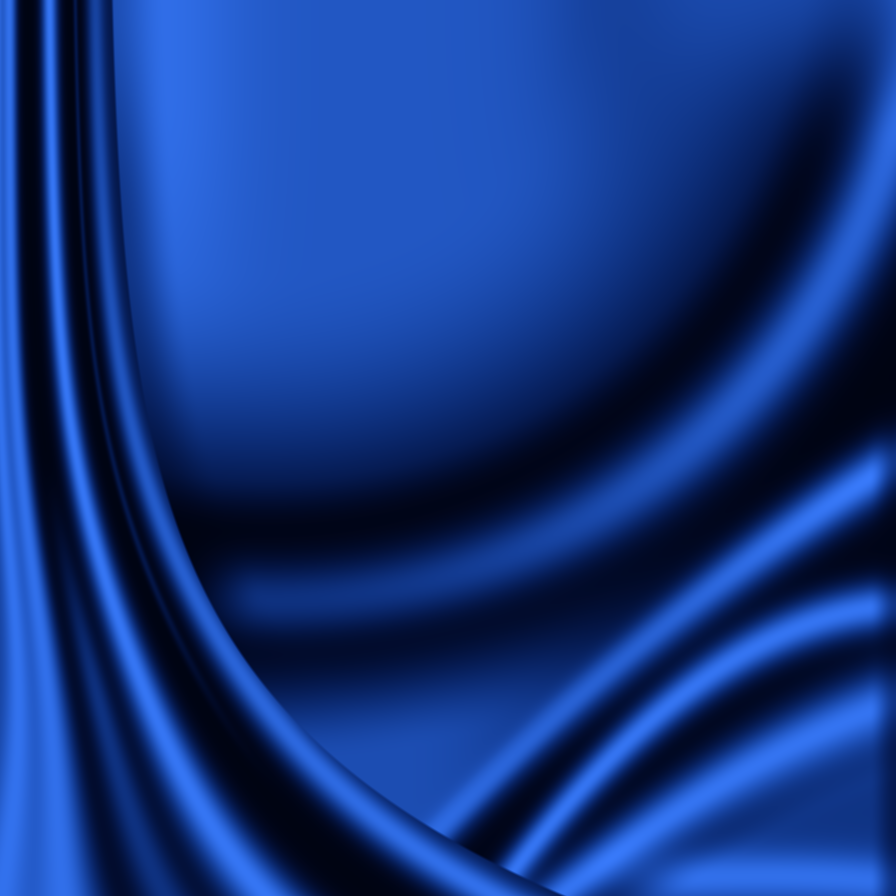
A WebGL 2 fragment shader for this background:

```glsl
#version 300 es
precision highp float;

#define ARC_CENTER vec2(0.30, 1.06)
#define ARC_RADIUS 0.73
#define ARC_SOFTNESS 0.042
#define SHEEN_TINT vec3(0.23, 0.49, 1.0)
#define SHEEN_CURVE vec3(2.05, 1.35, 1.0)
#define DRAPE_TOP 0.12
#define DRAPE_FLARE 0.51
#define DRAPE_DECAY 0.22
#define EDGE_BLUR 0.002

uniform vec2 u_resolution;
out vec4 fragColor;

float bump(float x, float center, float width) {
    float t = (x - center) / width;
    return exp(-t * t);
}

// Signed distance above a parabolic crease
float crease(vec2 p, vec2 start, float slope, float bend) {
    float u = p.x - start.x;
    float tangent = slope + 2.0 * bend * u;
    return (p.y - start.y - u * (slope + bend * u)) / sqrt(1.0 + tangent * tangent);
}

// Broad cloth with one sweeping circular ridge
float sweepingCloth(vec2 p) {
    float d = length(p - ARC_CENTER) - ARC_RADIUS;
    float rise = clamp((-0.06 - d) / 0.31, 0.0, 1.0);
    float glow = 0.73 * sin(1.5708 * rise) * smoothstep(0.0, 0.25, rise);
    glow -= 0.20 * bump(p.x, 0.71, 0.10) * smoothstep(0.6, 1.0, p.y) * rise;
    glow += 0.15 * bump(p.x, 0.18, 0.09) * smoothstep(0.4, 0.9, p.y);
    float corner = 0.66 * bump(p.y, 1.03, 0.12) * smoothstep(0.62, 0.92, p.x);
    float ridge = mix(0.45, 0.80, smoothstep(0.3, 1.0, p.x)) * smoothstep(0.19, 0.29, p.x);
    ridge *= 1.0 - 0.7 * smoothstep(0.84, 1.0, p.y);
    float lower = 0.66 * smoothstep(0.035, 0.18, d) * (1.0 - smoothstep(0.45, 0.92, p.x));
    return mix(glow, 1.0, corner) * (1.0 - 0.25 * corner)
        + ridge * bump(d, 0.0, ARC_SOFTNESS) + lower;
}

// Three fanned folds over dark cloth at the lower right
float fannedFolds(vec2 p, float behind) {
    float upper = crease(p, vec2(0.52, 0.092), 1.03, -0.44);
    float middle = crease(p, vec2(0.60, 0.0625), 1.236, -1.45);
    float lower = crease(p, vec2(0.65, 0.020), 0.755, -0.55);
    float spread = smoothstep(0.5, 1.0, p.x);
    float folds = mix(0.50, 0.95, spread) * bump(upper, 0.0, mix(0.018, 0.030, spread));
    folds += 0.90 * bump(middle, 0.0, mix(0.017, 0.028, spread));
    folds += 0.90 * bump(lower, 0.0, mix(0.024, 0.040, spread));
    folds += 0.45 * (1.0 - smoothstep(-0.08, -0.01, lower));
    folds += 0.42 * bump(p.y, 0.022 - 0.3 * (p.x - 0.85) * (p.x - 0.85), 0.03)
        * smoothstep(0.64, 0.78, p.x);
    folds *= 1.0 - 0.5 * smoothstep(0.97, 1.0, p.x);
    float cover = 1.0 - smoothstep(-0.015, 0.022, upper);
    return mix(behind, 0.02, cover) + folds;
}

// Gathered pleats follow the flared edge of the drape
float pleats(vec2 p, float edge) {
    float q = p.x / edge - 0.10 * bump(p.y, 0.27, 0.25);
    float light = 0.55 * (1.0 - smoothstep(0.04, 0.18, q));
    light += 0.35 * bump(q, -0.03, 0.05) + 0.50 * bump(q, 0.10, 0.06);
    light += 0.45 * bump(q, 0.26, 0.05) * (1.0 - smoothstep(0.2, 0.5, p.y));
    light += 0.93 * bump(q, 0.44, 0.074);
    light += 0.22 * bump(q, 0.67, 0.020) * smoothstep(0.1, 0.4, p.y);
    light += mix(0.72, 0.40, p.y) * bump(q, 0.84, 0.080);
    light += 0.22 * smoothstep(0.70, 0.90, q);
    return light;
}

void main() {
    vec2 p = gl_FragCoord.xy / u_resolution;
    float flare = DRAPE_FLARE * exp(-p.y / DRAPE_DECAY);
    float edge = DRAPE_TOP + flare;
    float edgeSlope = flare / DRAPE_DECAY;
    float outside = (p.x - edge) / sqrt(1.0 + edgeSlope * edgeSlope);

    // Soft shadow beside the drape, then its crisp silhouette
    float light = fannedFolds(p, sweepingCloth(p));
    float shadow = 1.0 - smoothstep(0.0, 0.06, outside);
    float depth = smoothstep(0.15, 0.45, p.y) * (1.0 - 0.5 * smoothstep(0.75, 1.0, p.y));
    light *= 1.0 - 0.4 * shadow * depth;
    light = mix(pleats(p, edge), light, smoothstep(-EDGE_BLUR, EDGE_BLUR, outside));

    // Satin tone ramp from ink to bright blue
    light = clamp(0.07 + 0.95 * light, 0.0, 1.0);
    fragColor = vec4(SHEEN_TINT * pow(vec3(light), SHEEN_CURVE), 1.0);
}
```
